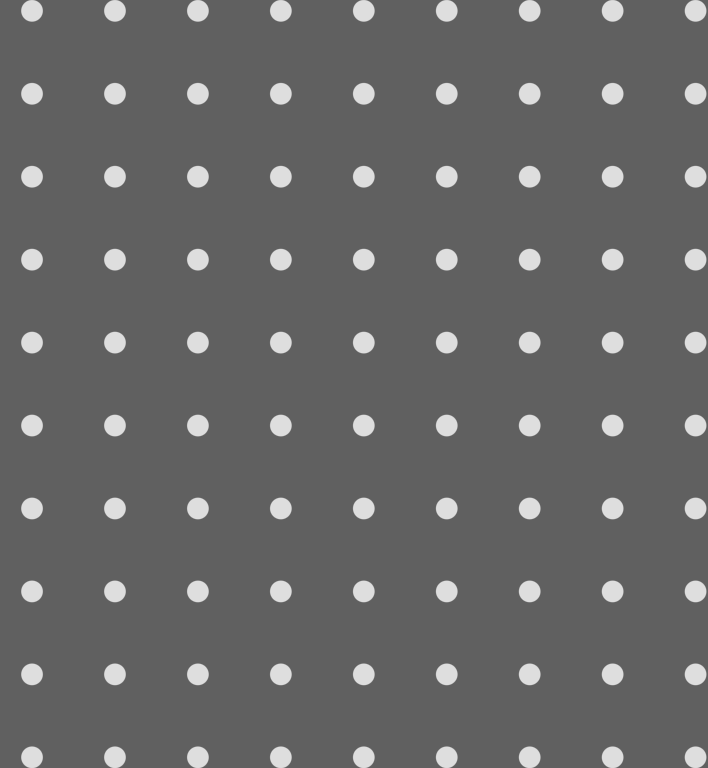
A Shadertoy shader for this pattern:

```glsl
// Square grid of small light grey dots on a plain dark grey ground.

// Signed distance to the nearest dot of a square grid
float dotGridDistance(vec2 p, float pitch, float radius) {
    vec2 cell = (fract(p / pitch + 0.5) - 0.5) * pitch;
    return length(cell) - radius;
}

void mainImage(out vec4 fragColor, in vec2 fragCoord) {
    // Canvas height is one unit
    vec2 uv = fragCoord / iResolution.y;
    float pixel = 1.0 / iResolution.y;

    // Nine columns and ten rows, starting near the lower left corner
    float dist = dotGridDistance(uv - vec2(0.0417, 0.0139), 0.108, 0.0141);
    float coverage = 1.0 - smoothstep(-0.75 * pixel, 0.75 * pixel, dist);

    vec3 ground = vec3(0.376);
    vec3 dotColor = vec3(0.87);
    fragColor = vec4(mix(ground, dotColor, coverage), 1.0);
}
```
